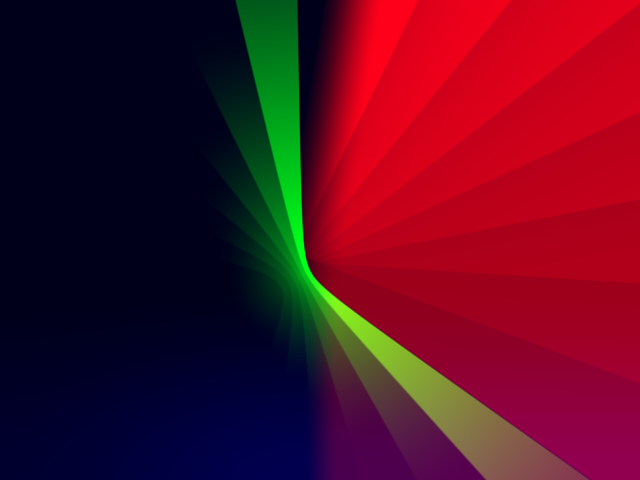
This background is drawn by a WebGL 2 fragment shader. Its source:

```glsl
#version 300 es
precision highp float;

uniform vec2 u_resolution;
out vec4 fragColor;

// Fan coordinate: zero on the main curve, growing by one per green blade.
// The edges are hyperbolas sharing one centre and one axis.
float bladeIndex(vec2 q) {
    vec2 axis = vec2(-0.8846, -0.4664);
    float along = dot(q, axis);
    float across = length(vec2(dot(q, vec2(-axis.y, axis.x)), 0.0425));
    return (2.04 - atan(across, along)) / 0.2208;
}

// Distance below ray u of the red fan, whose rays miss the hub slightly.
float belowRay(vec2 q, float u) {
    float bend = 3.3 * max(-3.0 - u, 0.0) - 0.2 * pow(max(u, 0.0), 3.0);
    float angle = radians(24.4 - 13.2 * u + bend);
    float offset = 0.0025 * (u - 1.0) * (u - 1.0) - 0.0078;
    return offset - dot(q, vec2(-sin(angle), cos(angle)));
}

float redFan(vec2 q, float pixel) {
    float first = belowRay(q, -4.0);
    float level = 1.02;
    for (int i = 1; i < 8; i++) {
        float k = float(i);
        float d = belowRay(q, k - 4.0);
        float shade = (1.06 - 0.07 * k) * (1.0 - (0.16 - 0.02 * k) * exp(-7.0 * max(d, 0.0)));
        level = mix(level, shade, smoothstep(-pixel, pixel, d));
    }
    return level * smoothstep(-0.02, 0.13, first) * smoothstep(-pixel, pixel, first);
}

// Red and green light of the blades, each shorter and dimmer than the last.
vec2 greenFan(vec2 q, float blade, float blur) {
    vec2 light = vec2(0.0);
    float warm = smoothstep(0.0, 0.08, q.x);
    for (int i = 1; i < 8; i++) {
        float n = float(i);
        float fade = pow(max(1.0 - length(q) * n / 1.08, 0.0), 1.5);
        vec2 layer = vec2(warm * (0.28 + 0.24 / (n * n)), 1.1 * fade / sqrt(n));
        light = mix(light, layer, smoothstep(-blur, blur, blade - n + 1.0));
    }
    return light;
}

void main() {
    float pixel = 1.0 / u_resolution.y;
    vec2 p = (gl_FragCoord.xy - 0.5 * u_resolution) * pixel;
    vec2 q = p - vec2(-0.038, -0.0747);

    // Night blue, brighter towards the bottom middle
    float blue = 0.1 + 0.21 * smoothstep(0.0, 0.43, -q.y)
               * mix(0.4, 1.0, smoothstep(-0.63, 0.0, q.x));

    // Two fans on either side of the main curve
    float blade = bladeIndex(q);
    float blur = max(fwidth(blade), 0.0001);
    vec2 red = vec2(redFan(q - vec2(0.0139, 0.033), pixel), 0.0);
    vec2 green = greenFan(q, blade, blur);
    vec2 light = mix(red, green, smoothstep(-blur, blur, blade));

    fragColor = vec4(clamp(vec3(light, blue), 0.0, 1.0), 1.0);
}
```
